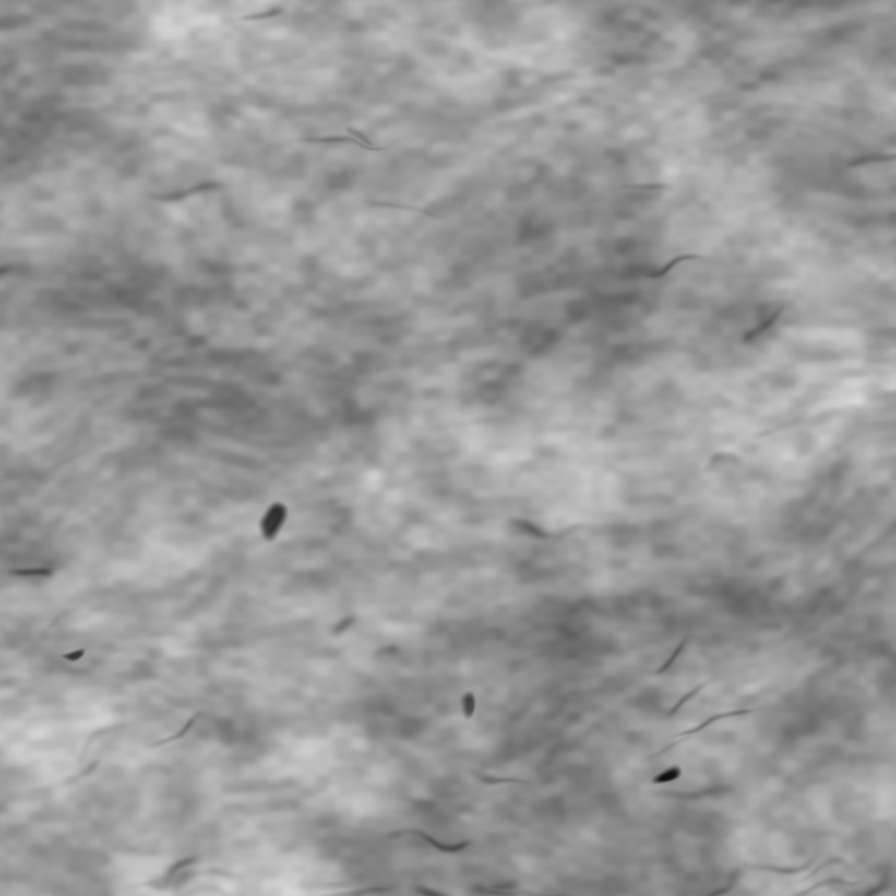
This texture is drawn by a Shadertoy shader. Its source:

```glsl
float hash(vec2 p) {
    vec3 q = fract(vec3(p.xyx) * 0.1031);
    q += dot(q, q.yzx + 33.33);
    return fract((q.x + q.y) * q.z);
}

// Smooth value noise, centred on zero
float noise(vec2 p) {
    vec2 i = floor(p), f = fract(p);
    f = f * f * f * (f * (f * 6.0 - 15.0) + 10.0);
    float low = mix(hash(i), hash(i + vec2(1, 0)), f.x);
    float high = mix(hash(i + vec2(0, 1)), hash(i + vec2(1, 1)), f.x);
    return mix(low, high, f.y) - 0.5;
}

mat2 turn(float a) {
    return mat2(cos(a), -sin(a), sin(a), cos(a));
}

// Broad mottling that fades into fine, sideways-stretched grain
float stoneTone(vec2 uv) {
    vec2 warped = uv + 0.05 * vec2(noise(uv * 6.0 + 40.0), noise(uv * 6.0 + 80.0));
    vec2 p = turn(0.35) * warped;
    float tone = 0.17 * noise(p * vec2(3.5, 4.5) + 11.0);
    tone += 0.13 * noise(p * vec2(7.0, 9.0) + 23.0);
    tone += 0.12 * noise(turn(-0.5) * warped * vec2(14.0, 18.0) + 37.0);
    vec2 g = turn(0.12) * warped;
    tone += 0.11 * noise(g * vec2(25.0, 40.0) + 51.0);
    tone += 0.10 * noise(g * vec2(46.0, 72.0) + 67.0);
    tone += 0.05 * noise(uv * vec2(75.0, 100.0) + 83.0);
    return tone;
}

// Short ragged cracks, densest near the bottom
float cracks(vec2 uv) {
    vec2 ragged = uv + 0.022 * vec2(noise(uv * 22.0 + 5.0), noise(uv * 26.0 + 9.0));
    float dark = 0.0;
    for (int i = 0; i < 46; i++) {
        float id = float(i);
        vec2 centre = vec2(hash(vec2(id, 1.3)), pow(hash(vec2(id, 2.7)), 2.2));
        float slope = mix(-0.2, 0.7, hash(vec2(id, 3.1)));
        float halfLength = mix(0.012, 0.05, hash(vec2(id, 4.9)));
        vec2 d = turn(slope) * (ragged - centre);
        float along = d.x / halfLength;
        float width = mix(0.0035, 0.0065, hash(vec2(id, 5.3)));
        float depth = mix(0.06, 0.22, hash(vec2(id, 6.7)));
        dark = max(dark, depth * exp(-d.y * d.y / (width * width) - along * along * along * along));
    }
    return dark * (0.85 + 0.8 * noise(uv * 40.0));
}

// A few small, nearly black holes
float pits(vec2 uv) {
    vec2 ragged = uv + 0.025 * vec2(noise(uv * 35.0 + 3.0), noise(uv * 35.0 + 7.0));
    float dark = 0.0;
    for (int i = 0; i < 4; i++) {
        float id = float(i);
        vec2 centre = vec2(0.08 + 0.22 * id, 0.06 + 0.6 * hash(vec2(id, 8.3)));
        vec2 radius = mix(vec2(0.010, 0.008), vec2(0.020, 0.014), hash(vec2(id, 9.1)));
        vec2 d = turn(3.0 * hash(vec2(id, 7.7))) * (ragged - centre) / radius;
        float depth = mix(0.3, 0.52, hash(vec2(id, 5.9)));
        dark = max(dark, depth * (1.0 - smoothstep(0.35, 1.3, length(d))));
    }
    return dark;
}

// Soft, shadowy smears running across the surface
float smears(vec2 uv) {
    float dark = 0.0;
    for (int i = 0; i < 7; i++) {
        float id = float(i);
        vec2 centre = vec2(hash(vec2(id, 12.1)), hash(vec2(id, 13.7)));
        vec2 d = uv - centre + 0.04 * noise(uv * 12.0 + id);
        d = turn(mix(-1.1, 0.6, hash(vec2(id, 14.3)))) * d / vec2(0.09, 0.02);
        dark += 0.07 * exp(-dot(d, d));
    }
    return dark;
}

void mainImage(out vec4 fragColor, in vec2 fragCoord) {
    vec2 uv = fragCoord / iResolution.xy;
    float grey = 0.617 + 1.1 * stoneTone(uv);
    grey -= cracks(uv) + smears(uv);
    grey = max(grey - pits(uv), 0.06);
    fragColor = vec4(vec3(grey), 1.0);
}
```
